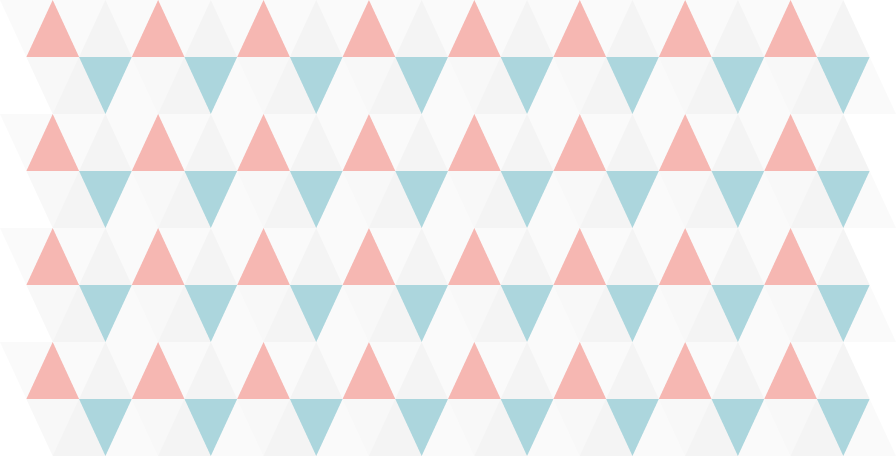
Reproduce this pattern procedurally as a WebGL 1 fragment shader.

```glsl
precision highp float;
// Bands of triangles, each two rows deep, leaning right and ending in white.
// Slanted coordinates split each row into parallelograms, halved by a diagonal
// into a downward and an upward triangle; supersampling smooths the edges.

uniform vec2 u_resolution;

const float BASES_ACROSS = 17.0;   // triangle bases in the canvas width
const float ROWS_DOWN = 8.0;       // triangle rows in the canvas height
const float BAND_CELLS = 16.0;     // parallelograms in each row
const int SAMPLES = 4;             // samples per pixel along each axis

const vec3 WHITE = vec3(1.0);
const vec3 PALE = vec3(0.980);
const vec3 MIST = vec3(0.971);
const vec3 GREY = vec3(0.957);
const vec3 PINK = vec3(0.965, 0.716, 0.698);
const vec3 BLUE = vec3(0.675, 0.839, 0.867);

// Upper row: pink and grey peaks alternate between pale gaps.
vec3 upperRowColor(bool odd, bool pointsUp) {
  if (!pointsUp) return PALE;
  return odd ? GREY : PINK;
}

// Lower row: blue points hang between quiet grey triangles.
vec3 lowerRowColor(bool odd, bool pointsUp) {
  if (pointsUp) return odd ? PALE : GREY;
  return odd ? BLUE : MIST;
}

// Colour at uv, with both axes running from 0 to 1.
vec3 triangleColor(vec2 uv) {
  float depth = mod((1.0 - uv.y) * ROWS_DOWN, 2.0);
  float slanted = uv.x * BASES_ACROSS - 0.5 * depth;
  if (slanted < 0.0 || slanted >= BAND_CELLS) return WHITE;

  bool odd = mod(floor(slanted), 2.0) > 0.5;
  bool pointsUp = fract(slanted) + fract(depth) > 1.0;
  return depth < 1.0 ? upperRowColor(odd, pointsUp)
                     : lowerRowColor(odd, pointsUp);
}

// Mean colour over the area of one pixel.
vec3 smoothColor(vec2 pixel, vec2 resolution) {
  vec3 sum = vec3(0.0);
  for (int j = 0; j < SAMPLES; j++) {
    for (int i = 0; i < SAMPLES; i++) {
      vec2 offset = (vec2(float(i), float(j)) + 0.5) / float(SAMPLES) - 0.5;
      sum += triangleColor((pixel + offset) / resolution);
    }
  }
  return sum / float(SAMPLES * SAMPLES);
}

void main() {
  gl_FragColor = vec4(smoothColor(gl_FragCoord.xy, u_resolution), 1.0);
}
```
